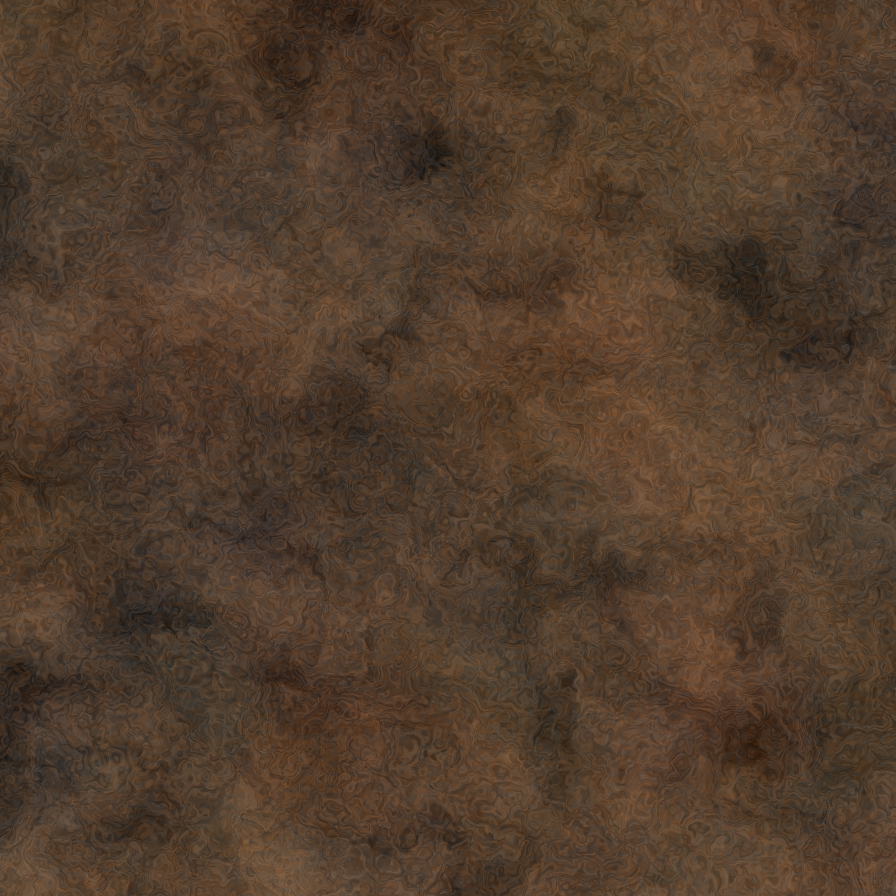
Reproduce this texture procedurally as a Shadertoy shader.

```glsl
const vec3 EARTH = vec3(0.335, 0.248, 0.177);
const vec3 RUST_TINT = vec3(0.035, -0.006, -0.030);
const vec3 OLIVE_TINT = vec3(0.008, 0.014, -0.016);

const float BLOTCH_SCALE = 6.0;     // cells across the canvas
const float HUE_SCALE = 5.0;
const float SPOT_SCALE = 13.0;
const float CREASE_SCALE = 9.0;
const float GRAIN_SCALE = 130.0;

const float WARP = 0.035;           // in canvas widths
const float BLOTCH_CONTRAST = 1.0;
const float GRAIN_CONTRAST = 0.62;
const float CHROMA_GRAIN = 0.055;
const float SPOT_DEPTH = 0.24;
const float CREASE_DEPTH = 0.16;
const float CREASE_WIDTH = 0.035;

float hash(vec2 p) {
    return fract(sin(dot(p, vec2(127.1, 311.7))) * 43758.5453);
}

float noise(vec2 p) {
    vec2 cell = floor(p);
    vec2 f = fract(p);
    f = f * f * (3.0 - 2.0 * f);
    float low = mix(hash(cell), hash(cell + vec2(1.0, 0.0)), f.x);
    float high = mix(hash(cell + vec2(0.0, 1.0)), hash(cell + vec2(1.0, 1.0)), f.x);
    return mix(low, high, f.y);
}

// Layered noise, each octave rotated to hide the lattice
float fbm(vec2 p, int octaves, float gain) {
    const mat2 turn = mat2(0.8, 0.6, -0.6, 0.8);
    float sum = 0.0;
    float total = 0.0;
    float weight = 1.0;
    for (int i = 0; i < octaves; i++) {
        sum += weight * noise(p);
        total += weight;
        weight *= gain;
        p = turn * p * 2.03 + 17.3;
    }
    return sum / total;
}

// Short dark folds along the middle level of a noise field
float creases(vec2 p) {
    float ridge = abs(fbm(p * CREASE_SCALE + 71.0, 3, 0.5) - 0.5);
    float mask = smoothstep(0.52, 0.72, noise(p * CREASE_SCALE * 0.8 + 33.0));
    return mask * (1.0 - smoothstep(0.0, CREASE_WIDTH, ridge));
}

void mainImage(out vec4 fragColor, in vec2 fragCoord) {
    vec2 uv = fragCoord / iResolution.y;

    // Ragged outlines for the patches
    vec2 warp = vec2(fbm(uv * 16.0 + 5.0, 4, 0.6), fbm(uv * 16.0 + 47.0, 4, 0.6)) - 0.5;
    vec2 p = uv + WARP * 2.0 * warp;

    // Light and dark patches, spots and folds
    float blotch = fbm(p * BLOTCH_SCALE + 11.0, 5, 0.72) - 0.5;
    float spot = smoothstep(0.68, 0.92, noise(p * SPOT_SCALE + 91.0));
    float tone = 1.0 + BLOTCH_CONTRAST * blotch;
    tone -= SPOT_DEPTH * spot + CREASE_DEPTH * creases(p);

    // Fine fibrous grain
    vec2 grainPos = uv * GRAIN_SCALE + 30.0 * warp;
    float grain = fbm(grainPos, 2, 0.9) - 0.5;
    tone += GRAIN_CONTRAST * grain;

    // Drift between rust, olive and grey
    float rust = fbm(p * HUE_SCALE + 131.0, 4, 0.7) - 0.5;
    float olive = fbm(p * HUE_SCALE + 211.0, 3, 0.6) - 0.5;
    vec3 color = EARTH * tone + 2.4 * rust * RUST_TINT + 1.6 * olive * OLIVE_TINT;

    // Coloured speckle
    float speckle = noise(uv * GRAIN_SCALE * 1.3 + 307.0) - 0.5;
    color += CHROMA_GRAIN * speckle * vec3(0.8, -0.1, -0.8);

    fragColor = vec4(clamp(color, 0.0, 1.0), 1.0);
}
```
